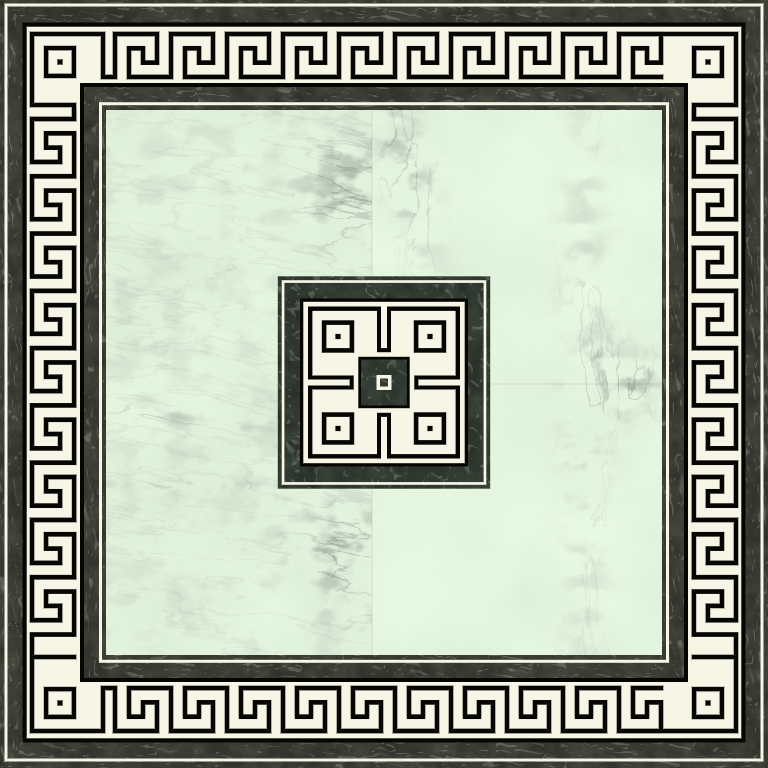
A WebGL 1 fragment shader for this pattern:

```glsl
precision highp float;
uniform vec2 u_resolution;

// Layout, in design units: the canvas spans UNITS, y runs downwards
const float UNITS = 768.0;
const vec2 CENTER = vec2(384.0, 382.5);
const float STROKE = 2.3;              // half width of the key line
const vec2 OUTER = vec2(32.0, 34.0);   // key levels nearest the edge
const vec2 INNER = vec2(74.0, 77.0);   // key levels nearest the field
const vec2 KEY_START = vec2(115.0, 119.0);
const vec2 KEY_CELL = vec2(14.0, 14.32);
const vec2 SEAM = vec2(372.0, 384.0);

const vec3 MARBLE = vec3(0.88, 0.947, 0.865);
const vec3 VEIN = vec3(0.56, 0.61, 0.57);
const vec3 CREAM = vec3(0.965, 0.96, 0.90);
const vec3 STONE = vec3(0.23, 0.24, 0.205);
const vec3 GREEN_STONE = vec3(0.19, 0.225, 0.19);
const vec3 BLACK = vec3(0.025, 0.028, 0.02);

float hash(vec2 p) {
  p = fract(p * vec2(0.1731, 0.2387));
  p += dot(p, p.yx + 23.7);
  return fract((p.x + p.y) * p.x * 7.31);
}

float noise(vec2 p) {
  vec2 i = floor(p), f = fract(p);
  f = f * f * (3.0 - 2.0 * f);
  return mix(mix(hash(i), hash(i + vec2(1, 0)), f.x),
             mix(hash(i + vec2(0, 1)), hash(i + 1.0), f.x), f.y);
}

float fbm(vec2 p) {
  float sum = 0.0, amp = 0.5;
  for (int i = 0; i < 5; i++) {
    sum += amp * noise(p);
    p = mat2(1.6, 1.2, -1.2, 1.6) * p + 9.2;
    amp *= 0.5;
  }
  return sum;
}

// Distance helpers; coverage is smoothed over about one pixel
float cover(float d) { return clamp(0.5 - d * u_resolution.x / UNITS, 0.0, 1.0); }
float box(vec2 p, vec2 h) { vec2 d = abs(p) - h; return max(d.x, d.y); }
float rim(float d, float w) { return max(d, -d - w); }
float bar(vec2 p, vec2 a, vec2 b) { return box(p - 0.5 * (a + b), 0.5 * abs(b - a)); }
void paint(inout vec3 c, vec3 ink, float d) { c = mix(c, ink, cover(d)); }
float blot(vec2 p, vec2 c, vec2 r) { vec2 d = (p - c) / r; return exp(-dot(d, d)); }

// Running Greek key: x along the row and y inwards, in cells
float greekKey(vec2 p, float last) {
  vec2 q = vec2(mod(p.x + 0.5, 4.0) - 0.5, p.y);
  float d = bar(q, vec2(-0.6, 3), vec2(0, 3));
  d = min(d, bar(q, vec2(0, 3), vec2(0, 0)));
  d = min(d, bar(q, vec2(0, 0), vec2(3, 0)));
  d = min(d, bar(q, vec2(3, 0), vec2(3, 2)));
  d = min(d, bar(q, vec2(3, 2), vec2(2, 2)));
  d = min(d, bar(q, vec2(2, 2), vec2(2, 1)));
  d = min(d, bar(q, vec2(2, 1), vec2(1, 1)));
  d = min(d, bar(q, vec2(1, 1), vec2(1, 3)));
  d = min(d, bar(q, vec2(1, 3), vec2(3.6, 3)));
  return max(d, max(-0.5 - p.x, p.x - last));
}

float keyBorder(vec2 p, vec2 m) {
  vec2 t = vec2(p.x, m.y), l = vec2(m.x, p.y);
  float d = greekKey(vec2(t.x - KEY_START.x, t.y - OUTER.y) / KEY_CELL, 39.0) * 14.0;
  d = min(d, greekKey(vec2(l.y - KEY_START.y, (l.x - OUTER.x) * 1.02) / KEY_CELL.y, 36.5) * 14.0);
  // Turns joining the rows at the corners
  d = min(d, bar(t, OUTER, vec2(103.0, OUTER.y)));
  d = min(d, bar(t, vec2(103.0, OUTER.y), vec2(103.0, INNER.y)));
  d = min(d, bar(t, vec2(103.0, INNER.y), vec2(109.0, INNER.y)));
  d = min(d, bar(t, vec2(661.0, OUTER.y), vec2(736.0, OUTER.y)));
  d = min(d, bar(l, OUTER, vec2(OUTER.x, 105.0)));
  d = min(d, bar(l, vec2(OUTER.x, 105.0), vec2(INNER.x, 105.0)));
  d = min(d, bar(l, vec2(INNER.x, 105.0), vec2(INNER.x, 113.0)));
  d = min(d, bar(l, vec2(OUTER.x, 635.0), vec2(OUTER.x, 731.0)));
  d = min(d, bar(l, vec2(OUTER.x, 657.0), vec2(INNER.x, 657.0)));
  return d - STROKE;
}

float dottedSquare(vec2 p) { return min(rim(box(p, vec2(16.2)), 4.6), box(p, vec2(2.6))); }

vec3 marble(vec2 p) {
  float cloud = fbm(p * 0.015);
  float across = fbm(vec2(p.x * 0.012, (p.y - p.x * 0.12) * 0.06) + cloud);
  float down = fbm(vec2((p.x + p.y * 0.08) * 0.05, p.y * 0.014) + cloud * 2.0);
  float isRight = step(SEAM.x, p.x);
  float streak = smoothstep(0.035, 0.0, abs(mix(across, down, isRight) - 0.5));
  // Grey drifts: flecks at left, upright veins at right
  float y = mod(p.y - 110.0, 360.0);
  float left = 0.25 + 0.9 * blot(vec2(p.x, y), vec2(350, 85), vec2(45, 50));
  left += 0.5 * blot(p, vec2(180, 417.0 + (p.x - 180.0) * 0.12), vec2(120, 6));
  left += 0.4 * blot(p, vec2(190, 485), vec2(110, 4));
  float right = 0.9 * blot(p, vec2(395.0 + (p.y - 110.0) * 0.2, 170), vec2(25, 90));
  right += 0.5 * blot(p, vec2(585, 380), vec2(25, 330));
  right += 1.0 * blot(p, vec2(625, 385), vec2(36, 32));
  float drift = mix(left, right, isRight);
  float grey = drift * (0.42 * streak + 0.55 * smoothstep(0.42, 0.75, fbm(p * vec2(0.04, 0.06))));
  vec3 c = MARBLE + 0.05 * (cloud - 0.5) + 0.012 * isRight;
  c = mix(c, VEIN, clamp(grey, 0.0, 0.7));
  float seam = min(abs(p.x - SEAM.x), abs(p.y - SEAM.y) + 900.0 * (1.0 - isRight));
  return c * (1.0 - 0.06 * cover(seam - 0.7));
}

vec3 stone(vec2 p, vec3 base, vec2 grain) {
  float fleck = smoothstep(0.68, 0.95, noise(p * grain + 3.0 * noise(p * 0.1)));
  return base * (0.7 + 0.6 * fbm(p * 0.08)) + 0.14 * fleck;
}

void main() {
  vec2 p = gl_FragCoord.xy / u_resolution * UNITS;
  p.y = UNITS - p.y;
  vec2 s = abs(p - CENTER), m = CENTER - s;
  vec2 grain = s.x > s.y ? vec2(0.5, 0.12) : vec2(0.12, 0.5);
  vec3 rock = stone(p, STONE, grain), slab = stone(p, GREEN_STONE, vec2(0.25));

  // Outer frame and key border
  vec3 c = rock;
  paint(c, CREAM, rim(box(s, vec2(379.5, 379.0)), 3.0));
  float edge = box(s, vec2(361.5, 360.0));
  paint(c, BLACK, edge);
  paint(c, CREAM, edge + 4.2);
  paint(c, BLACK, keyBorder(p, m));
  paint(c, BLACK, dottedSquare(s - vec2(324.0, 320.5)));

  // Inner frame and marble field
  edge = box(s, vec2(304.0, 299.5));
  paint(c, BLACK, edge);
  paint(c, rock, edge + 4.0);
  paint(c, CREAM, rim(box(s, vec2(285.0, 280.3)), 3.0));
  paint(c, marble(p), box(s, vec2(278.0, 272.5)));

  // Center panel
  paint(c, slab, box(s, vec2(106.2)));
  paint(c, CREAM, rim(box(s, vec2(102.3)), 2.7));
  edge = box(s, vec2(84.0));
  paint(c, BLACK, edge);
  paint(c, CREAM, edge + 3.3);
  vec2 t = vec2(min(s.x, s.y), max(s.x, s.y));
  float slot = max(t.x - 7.0, max(30.3 - t.y, t.y - 76.0));
  float gap = max(t.x - 3.0, 34.4 - t.y);
  paint(c, BLACK, max(min(rim(box(s, vec2(76.0)), 4.4), slot), -gap));
  paint(c, BLACK, dottedSquare(s - 46.0));

  // Heart of the panel
  edge = box(s, vec2(25.7));
  paint(c, BLACK, edge);
  paint(c, slab, edge + 2.8);
  paint(c, CREAM, rim(box(s, vec2(7.5)), 3.5));
  gl_FragColor = vec4(c, 1.0);
}
```
